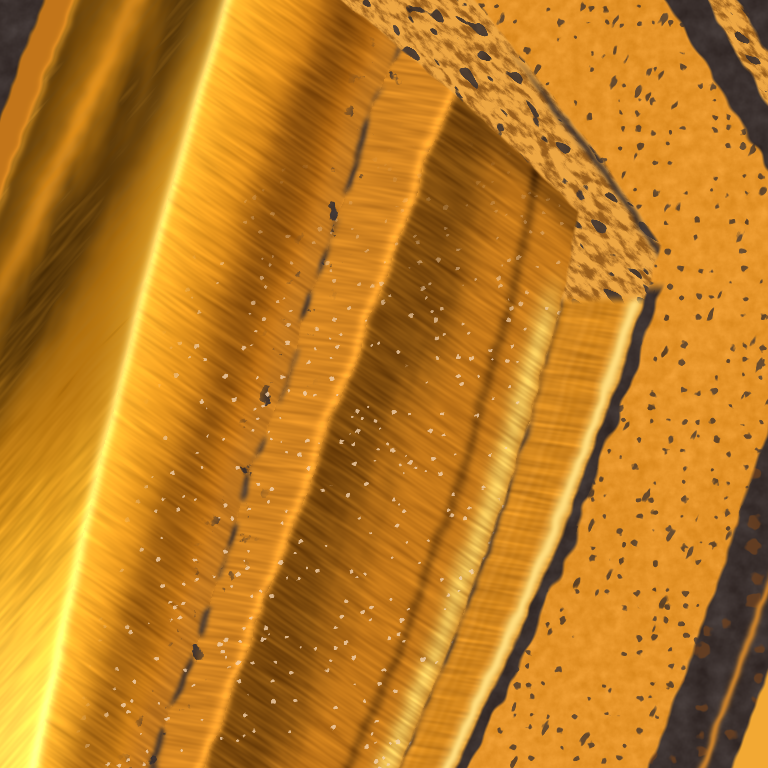
Give the GLSL for this texture, as a WebGL 2 fragment shader.

```glsl
#version 300 es
precision highp float;
// Polished tiger's eye: slanted golden fibre bands, a rubble seam and speckled ochre stone.
uniform vec2 u_resolution;
out vec4 fragColor;

vec2 hash2(vec2 p) {
  vec3 q = fract(p.xyx * vec3(0.1031, 0.103, 0.0973));
  q += dot(q, q.yzx + 33.33);
  return fract((q.xx + q.yz) * q.zy);
}

float corner(vec2 i, vec2 f, vec2 o) { return dot(hash2(i + o) * 2.0 - 1.0, f - o); }

// Gradient noise, roughly -0.7 to 0.7
float noise(vec2 p) {
  vec2 i = floor(p), f = p - i, u = f * f * (3.0 - 2.0 * f), o = vec2(0, 1);
  return 1.4 * mix(mix(corner(i, f, o.xx), corner(i, f, o.yx), u.x),
                   mix(corner(i, f, o.xy), corner(i, f, o.yy), u.x), u.y);
}

float fbm(vec2 p) {
  float sum = 0.0, amp = 0.6;
  for (int i = 0; i < 4; i++) {
    sum += amp * noise(p);
    p = p * 2.03 + 17.0;
    amp *= 0.5;
  }
  return sum;
}

vec2 turn(vec2 p, float a) { return mat2(cos(a), -sin(a), sin(a), cos(a)) * p; }
float ridge(float d, float w) { return exp(-d * d / (w * w)); }
float edge(float d, float soft) { return smoothstep(-soft, soft, d); }
float span(float d, float a, float b) { return edge(d - a, 0.003) * edge(b - d, 0.003); }

// Ragged spots, one per jittered cell, present with the given chance
float specks(vec2 p, float chance, float size) {
  vec2 cell = floor(p), h = hash2(cell + 7.0), k = hash2(cell + 91.0);
  float d = length(p - cell - 0.3 - 0.4 * h) + 0.16 * noise(p * 4.0);
  return step(k.x, chance) * edge(size * (0.35 + 0.65 * k.y) - d, 0.06);
}

void main() {
  vec2 uv = gl_FragCoord.xy / u_resolution;
  float x = uv.x + 0.006 * fbm(uv * 9.0) + 0.003 * noise(uv * 45.0);
  float y = uv.y, w = 1.0 - y;
  vec3 dark = vec3(0.23, 0.19, 0.18) + 0.09 * fbm(uv * 40.0);

  // Signed offsets from the main seams, left to right
  float a = uv.x - 0.046 - 0.19 * y - 0.06 * y * y - 0.003 * noise(uv * 12.0);
  float b = x - 0.2 - 0.335 * y - 0.014 * noise(vec2(y * 9.0, 3));
  float c = x - 0.265 - 0.37 * y - 0.008 * noise(vec2(y * 12.0, 8));
  float d = x - 0.517 - 0.46 * y + 0.18 * y * y;
  float e = x - 0.585 - 0.5 * y + 0.16 * y * y;
  float rim = x - 0.443 - 1.27 * w + 0.5 * w * w;
  float outer = x - 0.618 - 0.86 * w + 0.33 * w * w;

  // Silky fibres, turning from band to band
  float angle = a < 0.0 ? 0.85 : (d > 0.0 || (b > 0.0 && c < 0.0)) ? -0.15 : -0.6;
  vec2 q = turn(uv, angle);
  float fibre = 0.5 * noise(q * vec2(11, 120)) + 0.5 * noise(q * vec2(20, 240) + 5.0);
  float cloud = fbm(turn(uv, 1.25) * vec2(3, 12));
  vec3 silk = fibre * vec3(0.19, 0.14, 0.05);

  // Golden left flank with olive shadows
  vec3 left = mix(vec3(0.78, 0.5, 0.07), vec3(0.99, 0.72, 0.16), smoothstep(0.6, 0.0, y + 0.3 * cloud));
  float olive = x - 0.46 * y + 0.225;
  float shade = ridge(olive + 0.05 * cloud, 0.045) + 0.75 * ridge(olive + 0.12, 0.04) + 0.15;
  shade = clamp(shade * (1.0 + 0.6 * cloud) + 0.5 * fibre, 0.0, 1.0);
  left = mix(left, vec3(0.29, 0.18, 0.03), 0.85 * shade * smoothstep(0.28, 0.6, y));
  left += vec3(0.2, 0.13, 0.05) * ridge(olive + 0.06, 0.014) * smoothstep(0.4, 0.8, y);
  left += vec3(0.08, 0.14, 0.16) * ridge(length(uv), 0.2);

  // Warm slope right of the bright ridge, sinking to brown before the crack
  vec3 col = mix(vec3(0.95, 0.63, 0.13), vec3(0.85, 0.5, 0.08), smoothstep(0.02, 0.2, a));
  col = mix(col, vec3(0.48, 0.27, 0.04), mix(0.55, 0.85, y) * ridge(b + 0.08 + 0.02 * cloud, 0.042));
  col = mix(col, vec3(0.76, 0.47, 0.12), edge(b + 0.035, 0.02));
  col = mix(left, col, edge(a, 0.006));
  col = mix(col, vec3(0.83, 0.52, 0.13), edge(b, 0.004));

  // Brown band, brightening towards the pale seam
  vec3 deep = mix(vec3(0.49, 0.29, 0.05), vec3(0.77, 0.47, 0.1), smoothstep(0.05, 0.14, c + 0.05 * cloud));
  deep = mix(deep, vec3(0.4, 0.23, 0.04), 0.6 * ridge(d + 0.066, 0.008) + 0.6 * ridge(rim + 0.015, 0.025));
  float pale = ridge(d + 0.016, 0.016) * smoothstep(0.66, 0.56, y);
  deep = mix(deep, vec3(0.95, 0.8, 0.38), pale * (0.8 + 0.5 * fibre));
  col = mix(col, deep, edge(c, 0.008)) + silk;
  col += vec3(0.2, 0.15, 0.06) * ridge(c + 0.004, 0.009) * step(y, 0.9);
  col += vec3(0.16, 0.24, 0.25) * ridge(a, 0.008) + vec3(0.1, 0.11, 0.06) * ridge(a, 0.035);

  // Crack and pale mineral flecks
  float gap = smoothstep(-0.25, 0.25, noise(uv * vec2(18, 24)));
  col = mix(col, dark, 0.8 * gap * ridge(b, 0.005));
  col = mix(col, dark, smoothstep(0.26, 0.36, fbm(uv * 45.0)) * ridge(b + 0.005, 0.025));
  float flecks = specks(turn(uv, 0.5) * vec2(75, 90), 0.16, 0.26);
  flecks *= smoothstep(0.03, 0.1, a) * smoothstep(0.85, 0.5, y);
  col = mix(col, vec3(0.95, 0.82, 0.68), 0.8 * flecks);

  // Dark corner and outer stripe at the upper left
  float flank = x - 0.058 + 0.38 * w;
  col = mix(col, vec3(0.76, 0.46, 0.1), span(flank, 0.0, 0.038));
  col += vec3(0.25, 0.18, 0.06) * ridge(flank - 0.041, 0.006);
  col = mix(dark, col, edge(flank, 0.003));

  // Striped band between the pale seam and the dark border
  vec3 striped = vec3(0.83, 0.53, 0.12) + 0.09 * noise(vec2(e * 90.0, 2)) + silk;
  striped = mix(striped, vec3(1.0, 0.86, 0.48), ridge(e + 0.004, 0.009));
  striped = mix(striped, dark, 0.7 * ridge(d, 0.005) * (0.4 + 0.8 * gap));

  // Rubble seam with slivers lying along the diagonal
  vec2 g = turn(uv, -0.75);
  float grit = fbm(g * vec2(45, 110));
  vec3 rubble = mix(vec3(0.6, 0.37, 0.11), vec3(0.93, 0.65, 0.26), smoothstep(-0.35, 0.15, grit));
  rubble = mix(rubble, dark, 0.9 * smoothstep(0.29, 0.38, noise(g * vec2(38, 75) + 4.0) + 0.3 * grit));
  rubble = mix(rubble, dark, 0.8 * ridge(outer + 0.008, 0.006) * smoothstep(0.05, 0.15, w));
  col = mix(col, mix(striped, rubble, edge(y - 0.61, 0.008)), edge(max(d, rim), 0.003));

  // Speckled ochre stone with its dark border
  vec3 ochre = vec3(0.9, 0.58, 0.16) + 0.08 * fbm(uv * 70.0) + 0.03 * cloud;
  float spots = max(specks(uv * 50.0, 0.45, 0.22), specks(turn(uv, 1.1) * vec2(28, 60), 0.14, 0.25));
  ochre = mix(ochre, dark, 0.75 * spots);
  ochre = mix(ochre, dark, edge(0.026 + 0.01 * noise(uv * 30.0) - e, 0.003) * edge(0.625 - y, 0.01));
  col = mix(col, ochre, edge(max(e - 0.008, outer), 0.003));

  // Dark veins crossing the right-hand corners
  float upper = x + 0.62 * y + 0.008 * noise(uv * 30.0);
  col = mix(col, mix(dark, rubble, span(upper, 1.536, 1.578)), edge(upper - 1.486, 0.003));
  float lower = x - 0.846 - 0.38 * y + 0.07 * y * y;
  vec3 vein = mix(dark, vec3(0.42, 0.25, 0.12), 0.8 * specks(uv * 30.0, 0.5, 0.3));
  vein = mix(vein, vec3(0.78, 0.5, 0.17), ridge(lower - 0.068, 0.005));
  vein = mix(vein, vec3(0.95, 0.66, 0.2), edge(lower - 0.108, 0.003));
  col = mix(col, vein, edge(lower, 0.003) * step(y, 0.6));

  fragColor = vec4(clamp(col, 0.0, 1.0), 1.0);
}
```
